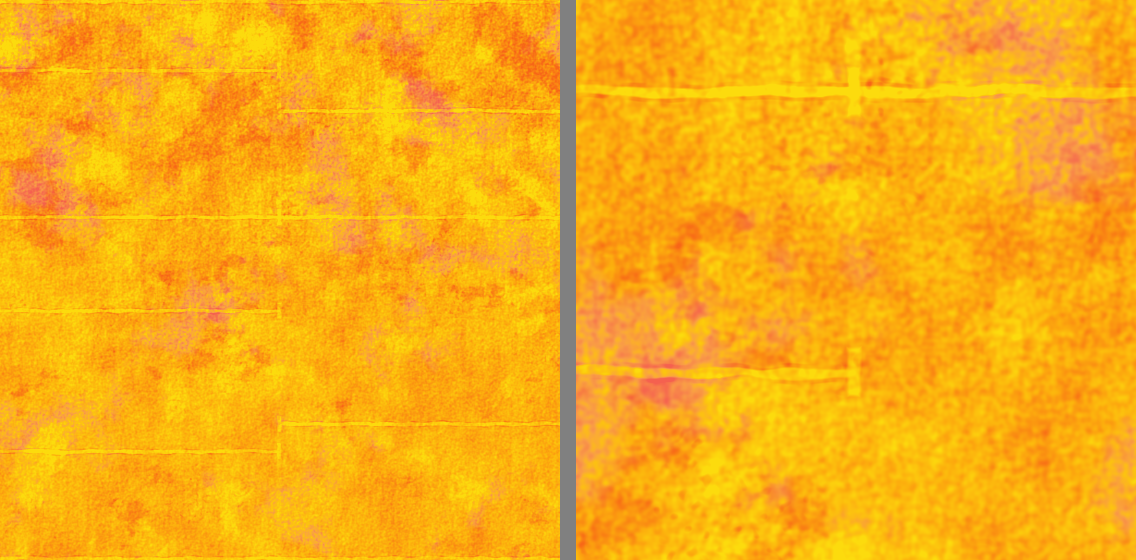
Left, the full canvas; right, a detail of the centre.
Give the GLSL for this texture, as a Shadertoy shader.

```glsl
const vec3 EMBER  = vec3(0.97, 0.40, 0.09);
const vec3 AMBER  = vec3(0.99, 0.69, 0.05);
const vec3 YELLOW = vec3(0.99, 0.86, 0.05);
const float JOINT_X = 0.4987;

// Unit gradient for a lattice cell
vec2 cellGradient(vec2 cell) {
    uvec2 q = uvec2(ivec2(cell) + 4096);
    uint h = q.x * 1597334677u ^ q.y * 3812015801u;
    h = (h ^ (h >> 15)) * 2246822519u;
    h ^= h >> 13;
    float angle = float(h & 65535u) / 65536.0 * 6.28319;
    return vec2(cos(angle), sin(angle));
}

float gradientNoise(vec2 p) {
    vec2 i = floor(p), f = p - i;
    vec2 u = f * f * f * (f * (f * 6.0 - 15.0) + 10.0);
    vec2 e = vec2(0.0, 1.0);
    float a = dot(cellGradient(i), f);
    float b = dot(cellGradient(i + e.yx), f - e.yx);
    float c = dot(cellGradient(i + e.xy), f - e.xy);
    float d = dot(cellGradient(i + e.yy), f - e.yy);
    return mix(mix(a, b, u.x), mix(c, d, u.x), u.y);
}

float fbm(vec2 p, int octaves, float gain) {
    float sum = 0.0, amp = 1.0;
    for (int i = 0; i < octaves; i++) {
        sum += amp * gradientNoise(p);
        p = p * 2.03 + vec2(17.3, 9.1);
        amp *= gain;
    }
    return sum;
}

// Horizontal seam: bright wavering core with broken dark rims
float seam(vec2 uv, float row, float strength) {
    float waver = 0.003 * fbm(vec2(uv.x * 16.0, row * 90.0), 3, 0.6);
    float d = abs(uv.y - row - waver);
    float halfWidth = 0.0028 + 0.002 * gradientNoise(vec2(uv.x * 40.0, row * 70.0));
    float core = 1.0 - smoothstep(halfWidth - 0.001, halfWidth + 0.001, d);
    float rim = 1.0 - smoothstep(0.0006, 0.002, abs(d - halfWidth - 0.0014));
    float broken = smoothstep(-0.2, 0.3, gradientNoise(uv * vec2(55.0, 160.0)));
    float patchy = mix(0.55 + 0.9 * gradientNoise(vec2(uv.x * 25.0, row * 31.0)), 1.0, strength);
    return 1.9 * core * patchy - 1.3 * rim * broken;
}

// Short upright bar where a seam meets the vertical joint
float jointBar(vec2 uv, float row) {
    vec2 q = abs(uv - vec2(JOINT_X, row)) - vec2(0.0032, 0.014);
    float d = max(q.x, q.y) + 0.002 * gradientNoise(uv * 90.0);
    return 1.0 - smoothstep(-0.001, 0.0015, d);
}

float panelSeams(vec2 uv) {
    vec4 leftRows = vec4(0.874, 0.612, 0.445, 0.194);
    vec4 rightRows = vec4(0.802, 0.612, 0.243, -1.0);
    vec4 leftStrength = vec4(0.3, 0.8, 0.4, 0.4);
    vec4 rightStrength = vec4(1.0, 0.5, 0.3, 0.0);
    bool onLeft = uv.x < JOINT_X;
    float lines = seam(uv, 0.997, 0.3) + seam(uv, 0.002, 0.2);
    float bars = 0.0;
    for (int i = 0; i < 4; i++) {
        float row = onLeft ? leftRows[i] : rightRows[i];
        lines += seam(uv, row, onLeft ? leftStrength[i] : rightStrength[i]);
        bars = max(bars, max(jointBar(uv, leftRows[i]), jointBar(uv, rightRows[i])));
    }
    float faintJoint = 1.0 - smoothstep(0.002, 0.005, abs(uv.x - JOINT_X));
    return mix(lines, 1.8, bars) + 0.25 * faintJoint * (1.0 - bars);
}

// Fine grit, lit from the upper left, with clustered pits
float plasterGrain(vec2 uv) {
    float grit = 1.3 * gradientNoise(uv * 170.0) + 1.2 * gradientNoise(uv * 257.0 + 31.0);
    vec2 lightStep = vec2(-0.0022, 0.0022);
    float relief = fbm(uv * 85.0, 2, 0.7) - fbm((uv + lightStep) * 85.0, 2, 0.7);
    float clumps = smoothstep(0.0, 0.5, fbm(uv * 7.0 + 63.0, 3, 0.6));
    float pits = smoothstep(0.2, 0.5, gradientNoise(uv * 135.0 + 11.0));
    float streaks = gradientNoise(uv * vec2(130.0, 14.0) + 5.0);
    return grit + 1.2 * relief - 1.5 * clumps * pits + 0.7 * streaks;
}

// Tone to colour: negative is ember, positive is yellow
vec3 toneColor(float tone) {
    vec3 warm = mix(AMBER, EMBER, clamp(-tone / 3.0, 0.0, 1.0));
    return mix(warm, YELLOW, clamp(tone / 2.0, 0.0, 1.0));
}

void mainImage(out vec4 fragColor, in vec2 fragCoord) {
    vec2 uv = fragCoord / iResolution.xy;
    float wear = smoothstep(0.1, 0.95, uv.y + 0.15 * gradientNoise(uv * 3.0));

    // Broad weathering, stronger towards the top
    float clouds = fbm(uv * 5.0 + 3.0, 5, 0.6);
    float mottle = fbm(uv * vec2(25.0, 21.0) + 41.0, 4, 0.65);
    float rust = fbm(uv * vec2(6.0, 7.5) + 19.0, 6, 0.65) + 0.35 * wear - 0.2;
    float bleach = fbm(uv * vec2(8.0, 7.0) + 87.0, 5, 0.6);
    float tone = 0.08 + 1.5 * clouds + mottle * mix(0.7, 1.4, wear);
    tone -= 1.5 * smoothstep(0.22, 0.5, rust);
    tone += 1.1 * smoothstep(0.18, 0.5, bleach);

    tone += plasterGrain(uv) * mix(0.75, 1.05, wear);
    tone += panelSeams(uv);

    // Chalky pink bloom
    float bloom = fbm(uv * 6.0 + 131.0, 5, 0.6) + 0.2 * wear;
    float chalk = smoothstep(0.15, 0.6, bloom) * smoothstep(1.2, -0.8, tone);
    vec3 color = toneColor(tone) + chalk * vec3(-0.01, -0.02, 0.22);
    fragColor = vec4(color, 1.0);
}
```
